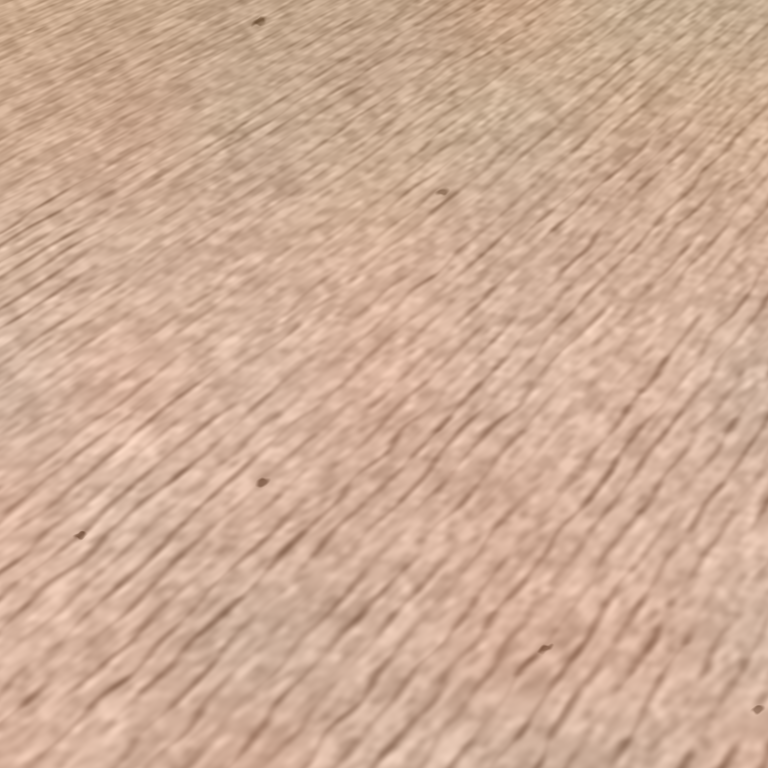
A WebGL 2 fragment shader for this texture:

```glsl
#version 300 es
precision highp float;
// Grooved pinkish-tan concrete slab receding towards the upper right.

uniform vec2 u_resolution;
out vec4 fragColor;

const vec3 BASE_COLOR = vec3(0.834, 0.704, 0.624);
const vec3 FAR_TINT = vec3(-0.065, -0.048, -0.075);  // olive shift with distance
const vec3 WARM_TINT = vec3(0.012, -0.006, -0.010);  // rosy drift between patches
const vec3 GROOVE_TINT = vec3(0.97, 1.0, 1.0);

const vec2 VANISHING_POINT = vec2(1.94, 1.87);
const float GROOVE_PERIOD = 0.0267;
const float GROOVE_WIDTH = 0.13;    // in periods
const float GROOVE_DEPTH = 0.175;
const float GROOVE_WOBBLE = 0.30;
const float RIDGE_LIGHT = 0.035;

const vec2 GRAIN_SIZE = vec2(0.0075, 0.0105);  // on the receding ground
const float GRAIN_CONTRAST = 0.135;
const float SPECKLE_CONTRAST = 0.095;
const float PATCH_CONTRAST = 0.085;

const float CHIP_CELL = 0.22;
const float CHIP_CHANCE = 0.22;
const vec2 CHIP_SIZE = vec2(0.010, 0.005);
const float CHIP_DEPTH = 0.24;

float hash(vec2 p) {
    return fract(sin(dot(p, vec2(127.1, 311.7))) * 43758.5453);
}

// Smooth value noise in 0..1
float noise(vec2 p) {
    vec2 cell = floor(p);
    vec2 f = fract(p);
    f = f * f * (3.0 - 2.0 * f);
    float low = mix(hash(cell), hash(cell + vec2(1.0, 0.0)), f.x);
    float high = mix(hash(cell + vec2(0.0, 1.0)), hash(cell + 1.0), f.x);
    return mix(low, high, f.y);
}

mat2 rotation(float angle) {
    float c = cos(angle), s = sin(angle);
    return mat2(c, s, -s, c);
}

float bell(float x) {
    return exp(-x * x);
}

// Signed tone of the broken grooves and the lit ridges beside them
float grooveTone(vec2 ground, vec2 p) {
    float wobble = noise(vec2(ground.x / GROOVE_PERIOD, ground.y * 45.0)) - 0.5;
    float track = ground.x / GROOVE_PERIOD + GROOVE_WOBBLE * wobble;
    float line = floor(track + 0.5);
    float offset = track - line;

    float wear = smoothstep(0.15, 0.75, noise(vec2(line * 7.3, ground.y * 22.0)));
    float breaks = smoothstep(0.05, 0.65, noise(vec2(line * 3.7, ground.y * 85.0)));
    float region = smoothstep(0.15, 0.6, noise(p * 4.5 + 17.0) + 0.35 * (p.x - p.y));
    float strength = mix(0.25, 1.0, wear) * mix(0.35, 1.0, breaks);
    strength *= mix(0.45, 1.0, region) * mix(1.0, 0.45, smoothstep(0.65, 1.0, p.y));

    float width = GROOVE_WIDTH * mix(0.8, 1.25, breaks);
    float ridge = bell((offset - 0.27) / 0.13);
    return strength * (RIDGE_LIGHT * ridge - GROOVE_DEPTH * bell(offset / width));
}

// Sparse dark pits, at most one in each cell
float chipMask(vec2 p) {
    vec2 cell = floor(p / CHIP_CELL);
    vec2 center = 0.2 + 0.6 * vec2(hash(cell + 3.1), hash(cell + 8.7));
    vec2 q = rotation(-0.35) * (p - (cell + center) * CHIP_CELL);
    q += 0.004 * (noise(p * 150.0) - 0.5);
    float present = step(hash(cell + 21.3), CHIP_CHANCE);
    return present * (1.0 - smoothstep(0.45, 1.2, length(q / CHIP_SIZE)));
}

void main() {
    vec2 p = gl_FragCoord.xy / u_resolution;

    // Ground coordinates: x across the grooves, y along them
    float nearness = VANISHING_POINT.y - p.y;
    vec2 ground = vec2((p.x - VANISHING_POINT.x) / nearness, -log(nearness));

    // Grain stretched along the grooves, with finer upright speckle
    float grain = noise(ground / GRAIN_SIZE) - 0.5;
    vec2 speckleUv = rotation(-0.45) * p * vec2(95.0, 130.0) / sqrt(nearness);
    float speckle = noise(speckleUv + 40.0) - 0.5;

    // Broad stains
    vec2 stainUv = rotation(-0.6) * p;
    float stain = 0.6 * noise(stainUv * vec2(3.0, 6.0) + 5.0)
                + 0.4 * noise(stainUv * vec2(11.0, 17.0) + 31.0) - 0.5;
    float warmth = noise(p * 6.0 + 60.0) - 0.5;

    float tone = GRAIN_CONTRAST * grain + SPECKLE_CONTRAST * speckle
               + PATCH_CONTRAST * stain;
    float distanceFade = smoothstep(0.5, 1.1, p.y + 0.3 * stain);

    vec3 color = BASE_COLOR + tone + FAR_TINT * distanceFade + WARM_TINT * warmth * 2.0;
    color += GROOVE_TINT * grooveTone(ground, p);
    color -= CHIP_DEPTH * chipMask(p);

    fragColor = vec4(clamp(color, 0.0, 1.0), 1.0);
}
```
